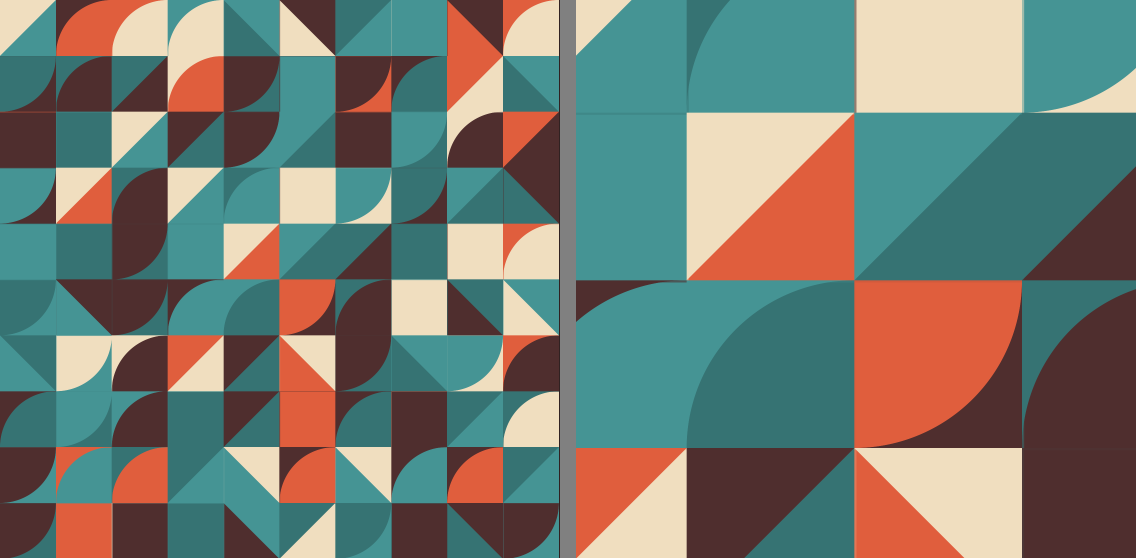
Left: the whole. Right: its middle third, enlarged.
Write a Shadertoy shader that draws this pattern.

```glsl
// Geometric mosaic: a 10 x 10 grid of square tiles, each plain, split on a diagonal
// or holding a quarter disc. Shapes and colours are dealt from shuffled decks,
// so their shares stay exact, and the underlay shows as hairlines at the seams.

const int   GRID       = 10;       // tiles across and down
const float TILE       = 0.0998;   // tile side, in canvas widths
const float SEAM_WIDTH = 0.013;    // hairline width, in tiles
const float SEAM_ALPHA = 0.75;     // strongest hairline
const int   SAMPLES    = 3;        // antialiasing samples per axis

const vec3 DARK_TEAL  = vec3(0.21, 0.45, 0.45);
const vec3 ORANGE     = vec3(0.88, 0.37, 0.24);
const vec3 LIGHT_TEAL = vec3(0.27, 0.58, 0.58);
const vec3 BROWN      = vec3(0.31, 0.18, 0.18);
const vec3 CREAM      = vec3(0.94, 0.87, 0.75);
const vec3 BORDER     = vec3(0.19, 0.13, 0.13);

// Cumulative colour shares, in palette order (cream takes the rest)
const vec4 COLOUR_STEPS = vec4(0.24, 0.36, 0.60, 0.86);
// Cumulative shape shares: plain, rising, falling, lower disc (upper disc takes the rest)
const vec4 SHAPE_STEPS = vec4(0.19, 0.40, 0.55, 0.80);

float hash(vec2 p)
{
    vec3 q = fract(p.xyx * vec3(0.1031, 0.1030, 0.0973));
    q += dot(q, q.yzx + 33.33);
    return fract((q.x + q.y) * q.z);
}

// Position of a tile in a shuffled deck, 0..1: a 7-bit permutation walked back into range
float deal(ivec2 cell, int key)
{
    int count = GRID * GRID;
    int card = cell.x + GRID * cell.y;
    do {
        for (int i = 0; i < 4; i++) {
            card = (card * (8 * key + 5) + 29 * key + 11 * i) & 127;
            card ^= card >> 3;
        }
    } while (card >= count);
    return (float(card) + 0.5) / float(count);
}

vec3 palette(float t)
{
    if (t < COLOUR_STEPS.x) return DARK_TEAL;
    if (t < COLOUR_STEPS.y) return ORANGE;
    if (t < COLOUR_STEPS.z) return LIGHT_TEAL;
    if (t < COLOUR_STEPS.w) return BROWN;
    return CREAM;
}

// Signed distance to the tile's shape, positive inside; p is 0..1 with y up
float shapeDistance(vec2 p, float pick)
{
    if (pick < SHAPE_STEPS.x) return 1.0;
    if (pick < SHAPE_STEPS.y) return (p.x - p.y) * inversesqrt(2.0);
    if (pick < SHAPE_STEPS.z) return (1.0 - p.x - p.y) * inversesqrt(2.0);
    if (pick < SHAPE_STEPS.w) return 1.0 - length(p - vec2(1.0, 0.0));
    return 1.0 - length(p - vec2(0.0, 1.0));
}

// Colour at a point in tiles, measured from the top left; blur is the edge softness
vec3 mosaic(vec2 pos, float blur)
{
    ivec2 cell = clamp(ivec2(floor(pos)), ivec2(0), ivec2(GRID - 1));
    vec2 id = vec2(cell);
    vec2 local = pos - id;
    vec2 p = vec2(local.x, 1.0 - local.y);

    // A part turn round the palette always lands on a different colour
    float tone = deal(cell, 4);
    float turn = mix(0.27, 0.73, hash(id + 17.0));
    vec3 shapeColour = palette(tone);
    vec3 underlay = palette(fract(tone + turn));

    float d = shapeDistance(p, deal(cell, 9));
    vec3 colour = mix(underlay, shapeColour, smoothstep(-blur, blur, d));

    // Uneven hairlines along the left and top seams
    vec2 line = 1.0 - smoothstep(SEAM_WIDTH - blur, SEAM_WIDTH + blur, local);
    vec2 wear = vec2(hash(id + 41.0), hash(id + 73.0));
    vec2 seam = line * wear * SEAM_ALPHA * step(0.5, id);
    colour = mix(colour, underlay, max(seam.x, seam.y));

    // Dark sliver past the last column
    return mix(colour, BORDER, step(float(GRID), pos.x));
}

void mainImage(out vec4 fragColor, in vec2 fragCoord)
{
    float tilesPerPixel = 1.0 / (TILE * iResolution.x);
    float blur = 0.5 * tilesPerPixel / float(SAMPLES);
    vec3 sum = vec3(0.0);
    for (int j = 0; j < SAMPLES; j++) {
        for (int i = 0; i < SAMPLES; i++) {
            vec2 offset = (vec2(i, j) + 0.5) / float(SAMPLES) - 0.5;
            vec2 q = fragCoord + offset;
            sum += mosaic(vec2(q.x, iResolution.y - q.y) * tilesPerPixel, blur);
        }
    }
    fragColor = vec4(sum / float(SAMPLES * SAMPLES), 1.0);
}
```
